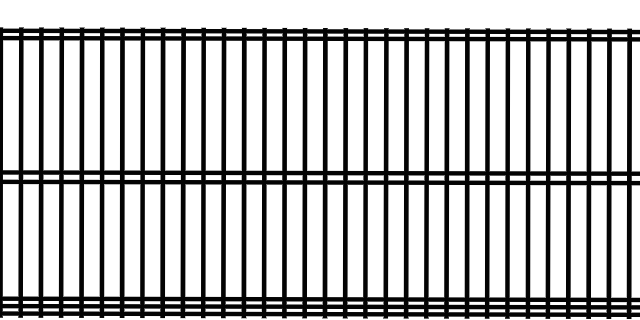
A WebGL 1 fragment shader for this pattern:

```glsl
precision highp float;
// A black wire fence on white: 32 evenly spaced upright bars crossed by
// grouped rails (two at the top, two in the middle, three at the bottom).
// Bars repeat by rounding to the nearest pitch; distances give smooth edges.

uniform vec2 u_resolution;

// Lengths are in canvas heights.
const float BAR_PITCH = 0.06339;
const float BAR_START = 0.0020;
const float BAR_HALF_WIDTH = 0.0072;
const float BAR_BOTTOM = 0.0050;
const float BAR_TOP = 0.9125;
const float RAIL_HALF_WIDTH = 0.0069;
const float FENCE_TILT = 0.0020;
const vec3 PAPER = vec3(1.0);
const vec3 INK = vec3(0.01);

float hash(float n) {
  return fract(sin(n * 127.1 + 3.7) * 43758.5453);
}

// Signed random value in -1..1.
float jitter(float n) {
  return 2.0 * hash(n) - 1.0;
}

// Turns a point by a small angle about a pivot.
vec2 tilt(vec2 p, vec2 pivot, float angle) {
  vec2 d = p - pivot;
  float c = cos(angle);
  float s = sin(angle);
  return pivot + vec2(c * d.x - s * d.y, s * d.x + c * d.y);
}

// Distance to the nearest upright bar, each with slight wear of its own.
float barDistance(vec2 p) {
  float index = floor((p.x - BAR_START) / BAR_PITCH + 0.5);
  float lean = 0.0008 * jitter(index + 40.0) * (p.y - 0.5);
  float center = BAR_START + index * BAR_PITCH + 0.0003 * jitter(index) + lean;
  float halfWidth = BAR_HALF_WIDTH * (1.0 + 0.03 * jitter(index + 80.0));
  float across = abs(p.x - center) - halfWidth;
  float along = max(BAR_BOTTOM - p.y, p.y - BAR_TOP);
  return max(across, along);
}

// Distance to a group of rails stacked downwards from its top rail.
float railDistance(float y, float topRail, float gap, float count) {
  float index = clamp(floor((topRail - y) / gap + 0.5), 0.0, count - 1.0);
  return abs(y - topRail + index * gap) - RAIL_HALF_WIDTH;
}

// Ink coverage across one pixel at an edge.
float coverage(float dist, float pixel) {
  return clamp(0.5 - dist / pixel, 0.0, 1.0);
}

void main() {
  float pixel = 1.0 / u_resolution.y;
  vec2 p = gl_FragCoord.xy * pixel;
  vec2 pivot = vec2(1.0, 0.5);
  vec2 q = tilt(p, pivot, FENCE_TILT);

  // Upright bars
  float fence = barDistance(q);

  // Top, middle and bottom rails
  fence = min(fence, railDistance(q.y, 0.9018, 0.0229, 2.0));
  fence = min(fence, railDistance(q.y, 0.4591, 0.0294, 2.0));
  fence = min(fence, railDistance(q.y, 0.0646, 0.0232, 3.0));

  gl_FragColor = vec4(mix(PAPER, INK, coverage(fence, pixel)), 1.0);
}
```
